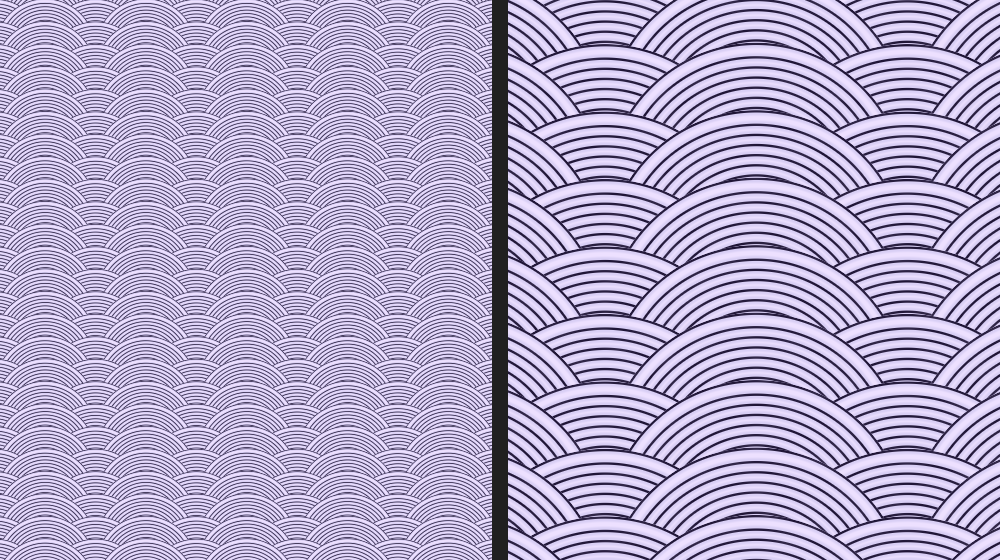
Left, the full canvas; right, a detail of the centre.
Write a Shadertoy shader that draws this pattern.

```glsl
// Box-filtered coverage of a line of the given width
float lineCoverage(float dist, float width, float px) {
    return clamp((dist + 0.5 * width) / px + 0.5, 0.0, 1.0)
         - clamp((dist - 0.5 * width) / px + 0.5, 0.0, 1.0);
}

// Distance to the nearest ring: one broad outer band, then narrow even ones
float ringDistance(float depth) {
    float inner = depth - 0.2;
    float nearest = max(floor(inner / 0.15 + 0.5), 0.0) * 0.15;
    return min(abs(depth), abs(inner - nearest));
}

// Slight unevenness of the ink
float inkDensity(vec2 p) {
    return 0.95 + 0.05 * sin(p.x * 7.3 + 2.0 * sin(p.y * 3.1)) * sin(p.y * 9.7 + p.x * 2.3);
}

// Paint one ringed dome over the layers behind it
void paintDome(inout vec3 color, vec2 fromTop, float ink, float px) {
    float radius = 2.22;
    float lineWidth = 0.035;
    float depth = radius - length(fromTop + vec2(0.0, radius));
    float dist = ringDistance(depth);
    vec3 fill = mix(vec3(0.85, 0.81, 0.96), vec3(0.93, 0.88, 1.0), smoothstep(0.035, 0.085, dist));
    fill = mix(fill, vec3(0.12, 0.08, 0.21), ink * lineCoverage(dist, lineWidth, px));
    color = mix(color, fill, clamp(depth / px + 0.5 + 0.5 * lineWidth / px, 0.0, 1.0));
}

void mainImage(out vec4 fragColor, in vec2 fragCoord) {
    // One unit is the spacing between rows
    float px = 24.9 / iResolution.y;
    vec2 p = fragCoord * px + vec2(-2.01, 0.05);
    float period = 4.481;
    float frontX = p.x - period * floor(p.x / period + 0.5);
    float backX = (fract(p.x / period) - 0.5) * period;
    float ink = inkDensity(p);
    vec3 color = vec3(0.85, 0.81, 0.96);

    // Upper rows lie behind lower ones; each row has a back and a front column
    for (int i = 2; i >= -1; i--) {
        float y = p.y - ceil(p.y) - float(i);
        paintDome(color, vec2(backX, y + 0.02), ink, px);
        paintDome(color, vec2(frontX, y), ink, px);
    }
    fragColor = vec4(color, 1.0);
}
```
